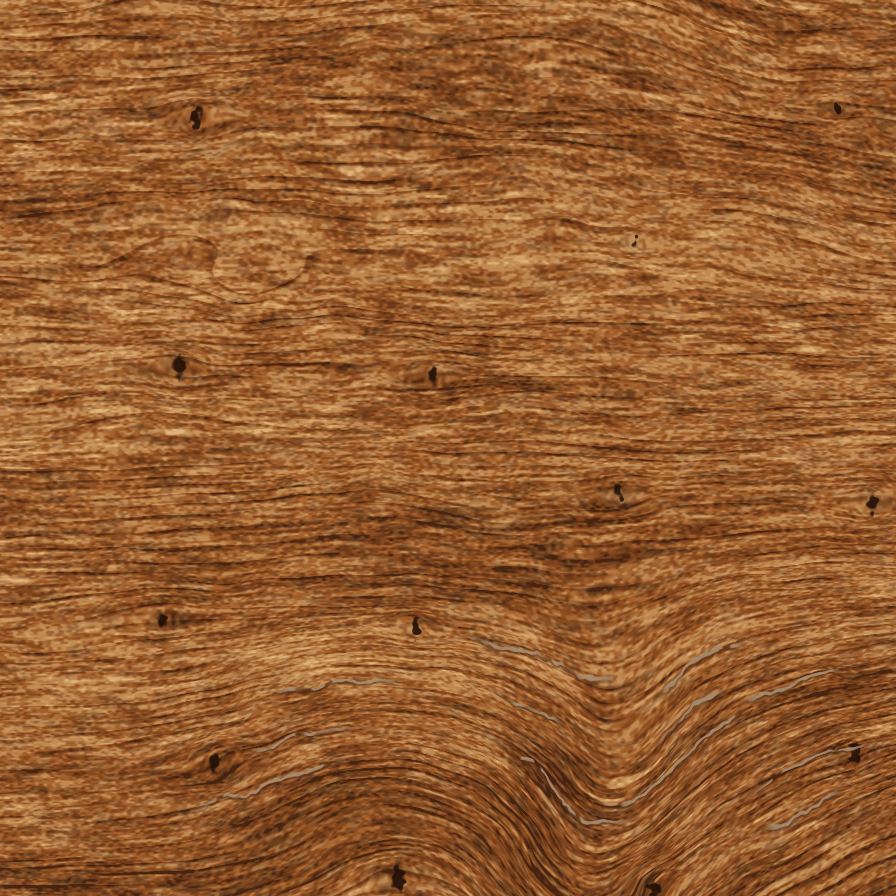
Give the GLSL for this texture, as a three.js fragment shader.

```glsl
// Warm brown oak board: row-shifted noise forms fibres along a bent flow
// field, a repeating phase draws thin growth rings, and loops scatter small
// knots and pale cracks. A tone value is coloured through a ramp.
varying vec2 vUv;

const vec3 DEEP_BROWN  = vec3(0.28, 0.14, 0.06);
const vec3 DARK_BROWN  = vec3(0.43, 0.23, 0.10);
const vec3 MID_BROWN   = vec3(0.53, 0.29, 0.12);
const vec3 WARM_ORANGE = vec3(0.64, 0.38, 0.18);
const vec3 PALE_TAN    = vec3(0.75, 0.54, 0.32);
const vec3 HIGHLIGHT   = vec3(0.87, 0.70, 0.47);
const vec3 CRACK_GREY  = vec3(0.68, 0.58, 0.47);
const vec2 FIBRE_SCALE   = vec2(30.0, 270.0);
const vec2 STREAK_SCALE  = vec2(11.0, 120.0);
const vec2 SPECKLE_SCALE = vec2(210.0, 430.0);
const float RING_COUNT = 72.0;
const float BASE_TONE = 0.55;
const int KNOTS = 13;
const int CRACKS = 12;

float hash(vec2 p) {
  vec3 q = fract(vec3(p.xyx) * 0.1031);
  q += dot(q, q.yzx + 33.33);
  return fract((q.x + q.y) * q.z);
}

// Noise along one row, shifted by the given amount
float rowNoise(float x, float row, float shift) {
  x += shift * hash(vec2(row, 3.7));
  float i = floor(x), f = x - i;
  return mix(hash(vec2(i, row)), hash(vec2(i + 1.0, row)), f * f * (3.0 - 2.0 * f));
}

float blendRows(vec2 p, float shift) {
  float i = floor(p.y), f = p.y - i;
  return mix(rowNoise(p.x, i, shift), rowNoise(p.x, i + 1.0, shift), f * f * (3.0 - 2.0 * f));
}

float noise(vec2 p) { return blendRows(p, 0.0); }
float wave(vec2 p) { return noise(p + 17.0) - 0.5; }

// Fibre noise: shifted rows leave no columns
float fibre(vec2 p) { return blendRows(p + 40.0, 60.0) - 0.5; }

// Soft elliptical spot
float spot(vec2 p, vec2 centre, vec2 size) {
  vec2 q = (p - centre) / size;
  return exp(-dot(q, q));
}

// Scattered points of an even, irregular sequence
vec2 scatter(float i) { return fract(vec2(0.7549, 0.5698) * i + vec2(0.18, 0.31)); }

// Grain height: its level lines are the fibre directions
float grainFlow(vec2 p) {
  float x = p.x + 0.08 * wave(p * vec2(3.0, 6.0));
  float arch = 0.08 * exp(-pow((x - 0.43) / 0.15, 2.0))
             - 0.075 * exp(-pow((x - 0.66) / 0.09, 2.0)) + 0.16 * smoothstep(0.64, 1.1, x);
  float h = p.y - arch * smoothstep(0.45, 0.08, p.y);
  h += 0.06 * smoothstep(0.6, 1.1, p.x) * smoothstep(0.45, 0.7, p.y);
  h += 0.04 * wave(p * vec2(2.0, 3.0)) + 0.016 * wave(p * vec2(7.0, 9.0));
  return h + 0.005 * wave(p * vec2(24.0, 40.0));
}

// Broad light bands and dark stains
float broadTone(vec2 p, float h) {
  float t = 0.28 * wave(vec2(p.x * 2.0, h * 8.0)) + 0.17 * wave(vec2(p.x * 5.0, h * 24.0));
  t += 0.12 * spot(p, vec2(0.85, 0.73), vec2(0.4, 0.07));
  t += 0.06 * spot(p, vec2(0.15, 0.53), vec2(0.4, 0.08));
  t -= 0.12 * spot(p, vec2(0.50, 0.95), vec2(0.25, 0.05));
  t -= 0.07 * spot(p, vec2(0.60, 0.42), vec2(0.25, 0.05));
  t -= 0.26 * spot(p, vec2(0.62, 0.10), vec2(0.05, 0.10));
  t -= 0.12 * spot(p, vec2(0.20, 0.12), vec2(0.25, 0.03));
  return t - 0.05 * smoothstep(0.4, 0.1, p.y);
}

vec3 woodRamp(float t) {
  vec3 c = mix(DEEP_BROWN, DARK_BROWN, smoothstep(0.04, 0.24, t));
  c = mix(c, MID_BROWN, smoothstep(0.24, 0.40, t));
  c = mix(c, WARM_ORANGE, smoothstep(0.40, 0.57, t));
  c = mix(c, PALE_TAN, smoothstep(0.57, 0.79, t));
  return mix(c, HIGHLIGHT, smoothstep(0.79, 1.1, t));
}

void main() {
  vec2 p = vUv;
  float flow = grainFlow(p), h = flow;
  // Oval figure bends the rings but not the fibres
  vec2 q = p + 0.035 * vec2(wave(p * 13.0), wave(p * 15.0 + 8.0));
  float figure = 0.07 * spot(q, vec2(0.27, 0.69), vec2(0.06, 0.05))
               + 0.06 * spot(q, vec2(0.02, 0.69), vec2(0.13, 0.04))
               + 0.08 * spot(q, vec2(0.68, 0.62), vec2(0.24, 0.08));

  // Knots push the fibres aside and carry a dark core
  float core = 0.0, halo = 0.0;
  for (int i = 0; i < KNOTS; i++) {
    vec2 c = scatter(float(i)), d = p - c;
    float size = 0.4 + 0.6 * hash(vec2(float(i), 4.0));
    float near = spot(p, c, vec2(0.045, 0.028) * size);
    h -= 0.7 * d.y * near;
    halo = max(halo, near * size);
    float r = length(d / (vec2(0.007, 0.013) * size)) + 1.4 * wave(p * 190.0);
    core = max(core, smoothstep(1.2, 0.6, r));
  }

  // Growth rings: thin dark lines with a sharp lower side, and figure outlines
  float phase = (h + 0.5 * figure) * RING_COUNT + 2.4 * wave(vec2(p.x * 5.0, h * 16.0));
  float f = fract(phase);
  float ring = smoothstep(0.62, 0.9, f) * smoothstep(1.0, 0.93, f);
  ring *= smoothstep(0.2, 0.8, rowNoise(p.x * 8.0, floor(phase), 50.0));
  float contour = smoothstep(0.3, 0.5, abs(fract(figure * 38.0) - 0.5));
  contour *= smoothstep(0.010, 0.016, figure);

  // Fibres, streaks, speckle and bright pore dashes
  vec2 g = vec2(p.x, h);
  float tone = BASE_TONE + broadTone(p, h + figure) - 0.3 * ring - 0.1 * contour - 0.12 * halo;
  tone += 0.50 * fibre(g * FIBRE_SCALE) + 0.20 * fibre(g * STREAK_SCALE);
  tone += 0.44 * fibre(g * SPECKLE_SCALE);
  float poreBand = smoothstep(0.3, 0.7, noise(g * vec2(4.0, 18.0) + 5.0));
  tone += 0.26 * poreBand * smoothstep(0.2, 0.38, fibre(g * vec2(36.0, 210.0) + 9.0));
  vec3 colour = woodRamp(tone);
  float dull = smoothstep(0.0, 0.25, fibre(g * vec2(70.0, 190.0) + 31.0));
  dull *= smoothstep(0.8, 0.62, tone);
  colour = mix(colour, colour * vec3(0.96, 1.06, 1.22), dull);
  colour = mix(colour, DEEP_BROWN * 0.45, core * 0.9);

  // Pale cracks follow the grain in the lower part, each with a dark rim
  for (int i = 0; i < CRACKS; i++) {
    float id = float(i);
    vec2 s = scatter(id + 20.0), c = vec2(mix(0.15, 0.98, sqrt(s.x)), mix(0.07, 0.27, s.y));
    float taper = smoothstep(1.0, 0.6, abs(p.x - c.x) / mix(0.035, 0.1, hash(vec2(id, 8.0))));
    float off = flow - grainFlow(c) + 0.010 * wave(vec2(p.x * 40.0, id)) + 0.004 * wave(p * 150.0);
    float broken = smoothstep(0.1, 0.4, noise(vec2(p.x * 90.0, id * 7.0)));
    colour = mix(colour, DEEP_BROWN, 0.55 * taper * smoothstep(0.005, 0.001, abs(off + 0.002)));
    colour = mix(colour, CRACK_GREY, 0.85 * taper * broken * smoothstep(0.003, 0.001, abs(off)));
  }
  gl_FragColor = vec4(colour, 1.0);
}
```
